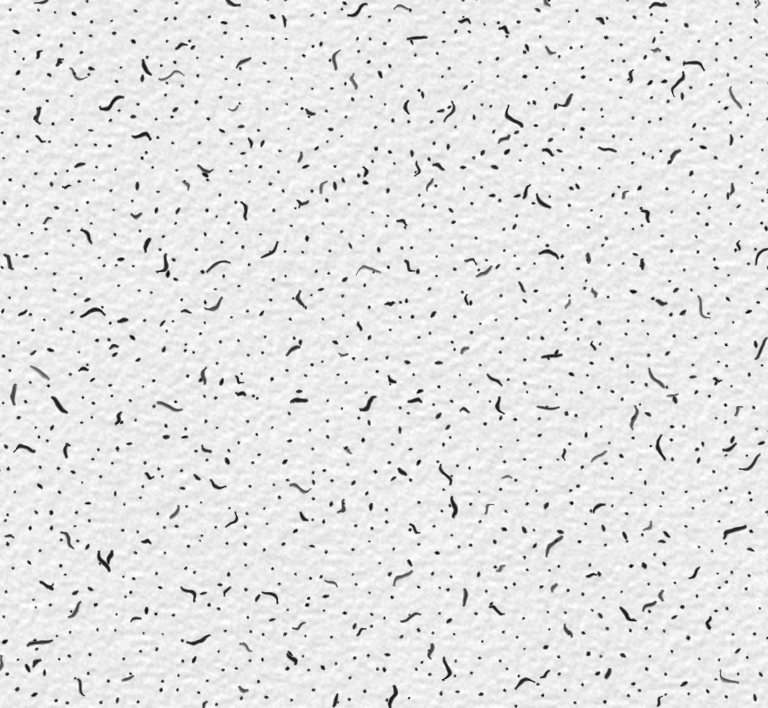
This texture is drawn by a Shadertoy shader. Its source:

```glsl
// White mineral-fibre ceiling tile with pinholes and short curved fissures.

#define PAPER_TONE 0.927      // mean brightness of the board
#define INK_TONE 0.07         // darkest tone inside a hole
#define EMBOSS 0.105          // strength of the paper relief
#define GRAIN 0.055           // strength of the fine grain
#define RELIEF_SCALE 115.0    // relief bumps per canvas height
#define PIN_CELL 0.0300       // spacing of pinholes
#define PIN_RADIUS 0.0025
#define FISSURE_CELL 0.0750   // spacing of fissures
#define FISSURE_RADIUS 0.0025
#define EDGE_SOFTNESS 0.0018
#define ROUGHNESS 0.0018      // wobble of the hole outlines

vec3 hash3(vec2 p) {
    vec3 q = fract(p.xyx * vec3(0.1031, 0.1030, 0.0973));
    q += dot(q, q.yxz + 33.33);
    return fract((q.xxy + q.yzz) * q.zyx);
}

float valueNoise(vec2 p) {
    vec2 cell = floor(p), f = fract(p);
    f = f * f * (3.0 - 2.0 * f);
    float low = mix(hash3(cell).x, hash3(cell + vec2(1, 0)).x, f.x);
    float high = mix(hash3(cell + vec2(0, 1)).x, hash3(cell + vec2(1, 1)).x, f.x);
    return mix(low, high, f.y);
}

// Height of the board surface, slightly stretched sideways.
float relief(vec2 p) {
    vec2 q = p * RELIEF_SCALE * vec2(0.8, 1.15) + 50.0;
    return 0.65 * valueNoise(q) + 0.35 * valueNoise(q * 1.9 + 17.0);
}

// Darkness of one tapered, bent stroke; "fade" lightens its lower wall.
float stroke(vec2 offset, float angle, float halfLength, float radius,
             float bend, float twist, float fade) {
    float c = cos(angle), s = sin(angle);
    vec2 local = vec2(c * offset.x + s * offset.y, c * offset.y - s * offset.x);
    float along = clamp(local.x, -halfLength, halfLength);
    float t = along / halfLength;
    float spine = halfLength * (bend * (t * t - 0.4) + twist * (t * t * t - t));
    vec2 away = local - vec2(along, spine);
    float width = radius * (1.0 - 0.35 * t * t + 0.2 * twist * t);

    float soft = max(EDGE_SOFTNESS, 0.75 / iResolution.y);
    float cover = smoothstep(soft, -soft, length(away) - width);
    float lowerWall = smoothstep(-0.8 * radius, radius, -dot(away, vec2(s, c)));
    return cover * (1.0 - fade * (0.35 + 0.65 * lowerWall));
}

// Small round or slightly drawn-out holes, one per jittered cell.
float pinholes(vec2 p) {
    vec2 home = floor(p / PIN_CELL);
    float ink = 0.0;
    for (int y = -1; y <= 1; y++)
    for (int x = -1; x <= 1; x++) {
        vec2 cell = home + vec2(x, y);
        vec3 place = hash3(cell + 211.0), form = hash3(cell + 467.0);
        vec2 center = (cell + 0.5 + 0.84 * (place.xy - 0.5)) * PIN_CELL;
        float halfLength = mix(0.0003, 0.0042, pow(form.x, 5.0));
        float radius = PIN_RADIUS * mix(0.72, 1.12, form.y);
        ink = max(ink, stroke(p - center, place.z * 3.1416, halfLength,
                              radius, 0.0, 0.0, 0.2 * form.z));
    }
    return ink;
}

// Longer worm-like cracks, some shallow and grey.
float fissures(vec2 p) {
    vec2 home = floor(p / FISSURE_CELL);
    float ink = 0.0;
    for (int y = -1; y <= 1; y++)
    for (int x = -1; x <= 1; x++) {
        vec2 cell = home + vec2(x, y);
        vec3 place = hash3(cell + 83.0), form = hash3(cell + 631.0);
        vec3 look = hash3(cell + 907.0);
        vec2 center = (cell + 0.5 + 0.9 * (place.xy - 0.5)) * FISSURE_CELL;
        float halfLength = mix(0.0055, 0.0175, pow(form.x, 1.6));
        float radius = FISSURE_RADIUS * mix(0.8, 1.2, look.x);
        float fade = mix(0.1, 0.75, pow(look.y, 3.0));
        ink = max(ink, stroke(p - center, place.z * 3.1416, halfLength, radius,
                              1.1 * (form.y - 0.5), 1.2 * (form.z - 0.5), fade));
    }
    return ink;
}

void mainImage(out vec4 fragColor, in vec2 fragCoord) {
    vec2 p = fragCoord / iResolution.y;

    // Embossed board lit from the upper left, with fine grain.
    vec2 towardLight = vec2(-0.35, 0.75) / RELIEF_SCALE;
    float tone = PAPER_TONE + EMBOSS * (relief(p) - relief(p + towardLight));
    tone += GRAIN * (valueNoise(p * 300.0 + 9.0) - 0.5);
    tone += 0.012 * (valueNoise(p * 5.0 + 3.0) - 0.5);

    // Holes with slightly ragged outlines.
    vec2 wobble = vec2(valueNoise(p * 150.0 + 31.0), valueNoise(p * 150.0 + 77.0)) - 0.5;
    vec2 ragged = p + ROUGHNESS * wobble;
    float ink = max(pinholes(ragged), fissures(ragged));

    fragColor = vec4(vec3(mix(min(tone, 1.0), INK_TONE, ink)), 1.0);
}
```
